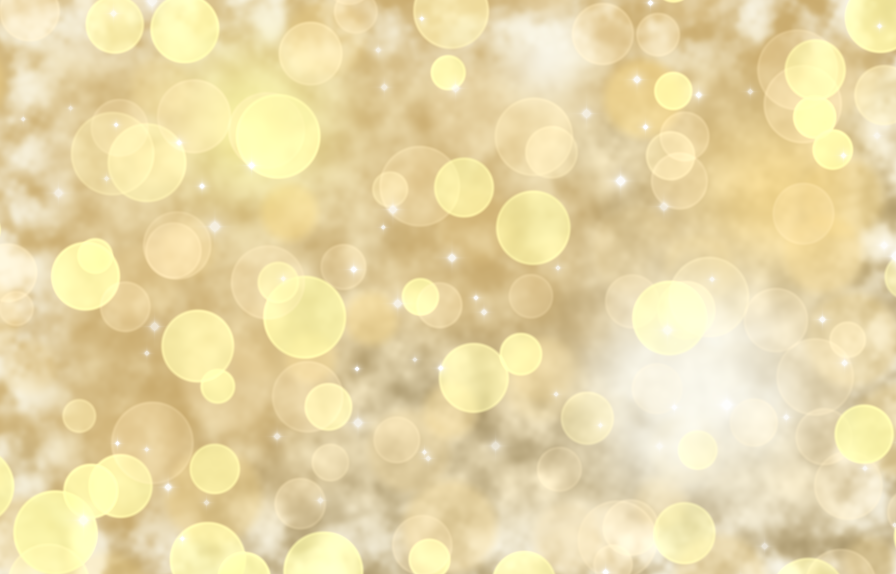
Reproduce this background procedurally as a Shadertoy shader.

```glsl
#define DISC_COUNT 105
#define SOFT_COUNT 46
#define SPARK_COUNT 85
#define DISC_RADIUS vec2(0.029, 0.074)
#define TAN vec3(0.79, 0.67, 0.43)
#define CREAM vec3(0.95, 0.89, 0.72)
#define GREY vec3(0.80, 0.75, 0.62)
#define GOLD vec3(0.99, 0.86, 0.52)
#define LEMON vec3(0.99, 0.98, 0.65)
#define PEACH vec3(0.96, 0.88, 0.70)
#define PEARL vec3(1.0, 1.0, 0.97)

// Integer hash giving four values in 0..1
vec4 hash4(uvec2 key) {
    uvec4 v = uvec4(key, key.x ^ 0x9e37u, key.y + 77u) * 1664525u + 1013904223u;
    v += v.yzxy * v.wxyz;
    v ^= v >> 16u;
    v += v.yzxy * v.wxyz;
    v ^= v >> 15u;
    return vec4(v & 0xffffu) / 65535.0;
}

float valueNoise(vec2 p) {
    ivec2 cell = ivec2(floor(p)) + 512;
    vec2 f = fract(p);
    f = f * f * (3.0 - 2.0 * f);
    float a = hash4(uvec2(cell)).x;
    float b = hash4(uvec2(cell + ivec2(1, 0))).x;
    float c = hash4(uvec2(cell + ivec2(0, 1))).x;
    float d = hash4(uvec2(cell + ivec2(1, 1))).x;
    return mix(mix(a, b, f.x), mix(c, d, f.x), f.y);
}

float fbm(vec2 p) {
    float sum = 0.0, gain = 0.53;
    for (int i = 0; i < 3; i++) {
        sum += gain * valueNoise(p);
        p = mat2(1.6, 1.2, -1.2, 1.6) * p + 7.3;
        gain *= 0.5;
    }
    return sum;
}

// Evenly spread position with random jitter, slightly past the borders
vec2 scatter(int i, vec2 jitter, vec2 size) {
    vec2 even = fract(float(i) * vec2(0.7549, 0.5698) + 0.37);
    return (even * 1.1 - 0.05) * size + (jitter - 0.5) * 0.2;
}

float glow(vec2 p, vec2 center, float radius) {
    vec2 d = (p - center) / radius;
    return exp(-dot(d, d));
}

// Mottled gold with paler borders and a greyer lower right
vec3 backdrop(vec2 p, vec2 size) {
    float fine = fbm(p * 19.0);
    float broad = fbm(p * 4.0 + 31.0);
    vec2 uv = p / size;
    float greyness = smoothstep(0.75, 1.35, uv.x + 1.0 - uv.y + (broad - 0.5) * 0.8);
    vec3 col = mix(TAN, CREAM, smoothstep(0.15, 0.85, fine * 0.6 + broad * 0.4));
    col = mix(col, GREY + (fine - 0.45) * 0.5, greyness * 0.65);
    vec2 inset = min(p, size - p);
    float border = 1.0 - smoothstep(0.0, 0.17, min(inset.x, inset.y));
    return mix(col, PEARL, border * smoothstep(0.2, 0.75, fine) * 0.75);
}

void mainImage(out vec4 fragColor, in vec2 fragCoord) {
    vec2 p = fragCoord / iResolution.y;
    vec2 size = vec2(iResolution.x / iResolution.y, 1.0);
    float pixel = 1.0 / iResolution.y;
    vec3 col = backdrop(p, size);

    // Blurred warm lights
    for (int i = 0; i < SOFT_COUNT; i++) {
        vec4 h = hash4(uvec2(i, 11));
        float r = mix(0.04, 0.085, h.z);
        float d = length(p - scatter(i, h.xy, size));
        float cover = 1.0 - smoothstep(r - 0.014, r + 0.014, d);
        col = mix(col, mix(GOLD, PEACH, h.x), cover * mix(0.12, 0.48, h.w));
    }

    // Large glows and cloudy highlights
    float cloud = smoothstep(0.25, 0.65, fbm(p * 11.0 + 5.0));
    col = mix(col, LEMON, 0.75 * glow(p, size * vec2(0.28, 0.79), 0.13));
    col = mix(col, GOLD, 0.65 * glow(p, size * vec2(0.87, 0.66), 0.15));
    col = mix(col, PEARL, 0.8 * glow(p, size * vec2(0.61, 0.90), 0.07));
    float flare = glow(p, size * vec2(0.78, 0.32), 0.16);
    col = mix(col, PEARL, min(1.0, flare * (0.65 + 0.6 * cloud)));

    // Crisp translucent discs with a faint bright rim
    for (int i = 0; i < DISC_COUNT; i++) {
        vec4 h = hash4(uvec2(i, 29));
        vec4 k = hash4(uvec2(i, 53));
        float r = mix(DISC_RADIUS.x, DISC_RADIUS.y, h.z);
        float d = length(p - scatter(i, h.xy, size));
        float blur = pixel + 0.0015;
        float cover = 1.0 - smoothstep(r - blur, r + blur, d);
        float rim = smoothstep(r - 0.007, r, d);
        float strong = smoothstep(0.4, 0.75, h.w);
        vec3 tint = mix(PEACH, LEMON, strong) + 0.07 * (cloud - 0.3);
        float alpha = mix(0.22, 0.68, strong) * mix(0.75, 1.1, k.x);
        col = mix(col, tint + 0.05 * rim, cover * min(alpha + 0.1 * rim, 0.9));
        col += 0.025 * cover;
    }
    col = mix(col, PEARL, 0.55 * flare);

    // Small white sparkles with short cross rays
    for (int i = 0; i < SPARK_COUNT; i++) {
        vec4 h = hash4(uvec2(i, 97));
        float s = mix(0.003, 0.0085, h.z * h.z);
        vec2 q = abs(p - scatter(i, h.xy, size)) / s;
        float core = exp(-dot(q, q) * 0.9) + 0.3 * exp(-dot(q, q) * 0.12);
        float rays = exp(-q.x * 3.0 - q.y * 0.7) + exp(-q.y * 3.0 - q.x * 0.7);
        col = mix(col, vec3(1.0), min(1.0, core + 0.6 * rays) * mix(0.55, 1.0, h.w));
    }
    fragColor = vec4(clamp(col, 0.0, 1.0), 1.0);
}
```
